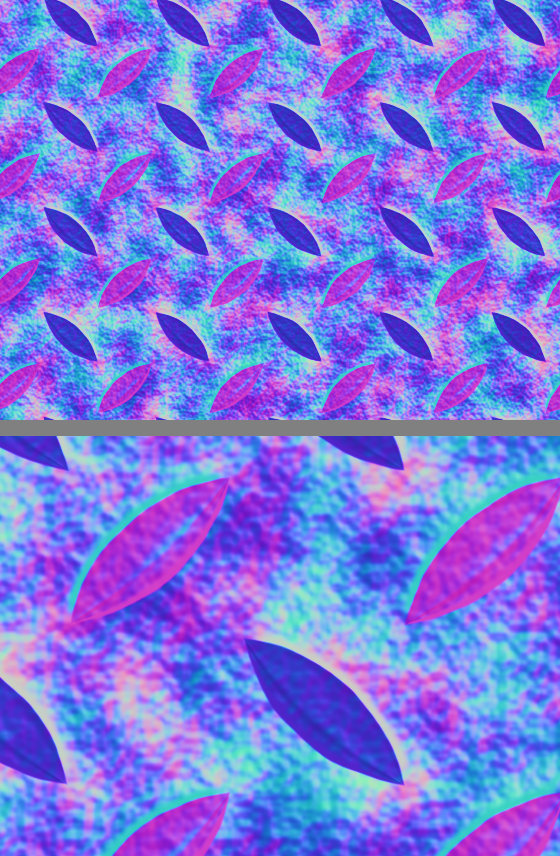
Top: the whole. Bottom: its middle third, enlarged.
A WebGL 2 fragment shader for this texture map:

```glsl
#version 300 es
precision highp float;
// Normal map of worn tread plate: two alternating diagonal lens bumps on rough, patchy metal.
uniform vec2 u_resolution;
out vec4 fragColor;

const vec2 PITCH = vec2(4.0 / 15.0, 0.25);   // five by four repeats on a 4:3 canvas
const vec2 FREE = vec2(1024.0);              // noise period far beyond the canvas
const float HALF_LENGTH = 0.086;
const float HALF_WIDTH = 0.0275;

vec2 hash2(vec2 p) {
    vec3 q = fract(p.xyx * vec3(0.1031, 0.1030, 0.0973));
    q += dot(q, q.yzx + 33.33);
    return fract((q.xx + q.yz) * q.zy);
}

float cornerNoise(vec2 cell, vec2 offset, vec2 period) {
    float angle = 6.2832 * hash2(mod(cell, period)).x;
    return dot(vec2(cos(angle), sin(angle)), offset);
}

float gradientNoise(vec2 p, vec2 period) {
    vec2 i = floor(p), f = p - i, e = vec2(1.0, 0.0);
    vec2 u = f * f * f * (f * (f * 6.0 - 15.0) + 10.0);
    float low = mix(cornerNoise(i, f, period), cornerNoise(i + e, f - e, period), u.x);
    float high = mix(cornerNoise(i + e.yx, f - e.yx, period),
                     cornerNoise(i + 1.0, f - 1.0, period), u.x);
    return mix(low, high, u.y);
}

float fbm(vec2 p, vec2 period) {
    float sum = 0.0, gain = 1.0;
    for (int i = 0; i < 4; i++) {
        sum += gain * gradientNoise(p, period);
        p = 2.0 * p + 17.3;
        period *= 2.0;
        gain *= 0.55;
    }
    return sum;
}

// Fine pitted surface
float grainHeight(vec2 p) {
    return gradientNoise(p * 62.0, FREE) + 0.5 * gradientNoise(p * 128.0 + 41.0, FREE);
}

vec2 grainSlope(vec2 p) {
    vec2 e = vec2(0.002, 0.0);
    float h = grainHeight(p);
    return (vec2(grainHeight(p + e), grainHeight(p + e.yx)) - h) / (e.x * 62.0);
}

// Signed distance to a lens whose long axis is y
float lensDistance(vec2 q, float halfLength, float halfWidth) {
    float radius = (halfLength * halfLength + halfWidth * halfWidth) / (2.0 * halfWidth);
    return length(vec2(abs(q.x) + radius - halfWidth, q.y)) - radius;
}

float band(float x, float centre, float width) {
    float t = (x - centre) / width;
    return exp(-t * t);
}

// Adds one lattice of lenses to the slope; "across" points to the raised side.
vec2 addTread(vec2 slope, vec2 p, vec2 centre, vec2 across, vec2 haloLow, vec2 haloHigh,
              vec2 tipSlope, vec2 face, vec2 foot, float dent, vec2 rough, float pixel) {
    vec2 cell = (p - centre) / PITCH + 0.5;
    vec2 local = (fract(cell) - 0.5) * PITCH;
    vec2 vary = hash2(floor(cell) + 7.0);
    vec2 q = vec2(dot(local, across), dot(local, vec2(across.y, -across.x)));
    float d = lensDistance(q, HALF_LENGTH, HALF_WIDTH) + 0.002 * gradientNoise(p * 32.0, FREE);

    // Worn surroundings and glow at the two tips
    vec2 halo = mix(haloLow, haloHigh, smoothstep(-0.02, 0.02, q.x));
    slope += halo * (1.0 - smoothstep(0.0, 0.048, d));
    slope += tipSlope * band(length(vec2(q.x, abs(q.y) - HALF_LENGTH)), 0.0, 0.016);

    // Steep lit rim on the raised side
    float along = 1.0 - smoothstep(0.8, 1.06, abs(q.y) / HALF_LENGTH);
    float rim = band(d, 0.0025, 0.0045) * smoothstep(0.0, 0.008, q.x) * along;
    slope = mix(slope, across * 1.65, 0.9 * rim);

    // Tilted face, crease, lower lip and dented patch
    float u = q.x / (HALF_WIDTH * max(1.0 - pow(q.y / HALF_LENGTH, 2.0), 0.05));
    vec2 top = face * mix(0.88, 1.12, vary.x) + rough;
    top -= across * 0.7 * band(u, -0.52 + 0.15 * vary.y, 0.1);
    top += across * 0.3 * band(u, -0.15, 0.2) - across * 0.4 * band(u, 0.9, 0.15);
    float patchMask = band(u, -0.3, 0.2) * band(q.y / HALF_LENGTH, 0.2, 0.45);
    top += vec2(-0.9, 1.1) * dent * patchMask * mix(0.35, 1.0, vary.y);
    top = mix(top, foot, 0.85 * (1.0 - smoothstep(-0.88, -0.66, u)));
    return mix(slope, top, 1.0 - smoothstep(-pixel, pixel, d));
}

vec3 normalColour(vec2 slope) {
    return 0.5 + 0.5 * normalize(vec3(slope, 1.0));
}

void main() {
    vec2 p = gl_FragCoord.xy / u_resolution.y;
    float pixel = max(0.0013, 1.0 / u_resolution.y);

    // Patches shared by every repeat, free patches, and grain
    vec2 tile = p / PITCH * 3.0, period = vec2(3.0);
    vec2 shared_ = vec2(fbm(tile + 0.4, period), fbm(tile + 31.7, period));
    vec2 patches = vec2(fbm(p * 10.0 + 3.7, FREE), fbm(p * 10.0 + 61.2, FREE));
    vec2 grain = grainSlope(p);
    vec2 slope = vec2(-0.1, -0.06) + 0.55 * shared_ + 1.45 * patches + 0.31 * grain;
    vec2 rough = 0.35 * patches + 0.2 * grain;

    // Rising lenses, then falling lenses
    slope = addTread(slope, p, vec2(0.297, 0.076), vec2(-0.676, 0.737),
                     vec2(-0.4, -0.12), vec2(-0.28, 0.5), vec2(0.7, -0.15),
                     vec2(0.6, -0.92), vec2(1.2, -0.9), 1.0, rough, pixel);
    slope = addTread(slope, p, vec2(0.168, 0.198), vec2(0.676, 0.737),
                     vec2(0.5, 0.4), vec2(0.58, 0.5), vec2(0.35, -0.6),
                     vec2(-0.92, -1.2), vec2(-0.6, -1.25), 0.25, rough, pixel);
    fragColor = vec4(normalColour(slope), 1.0);
}
```
